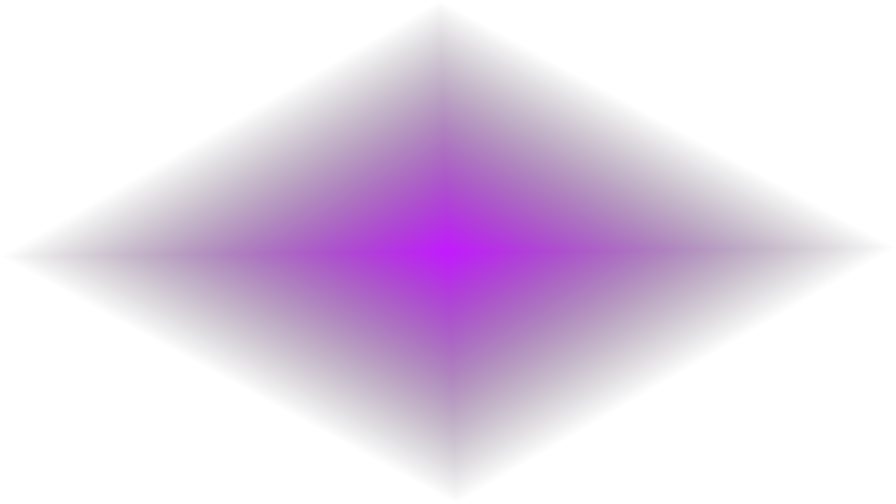
This background is drawn by a WebGL 2 fragment shader. Its source:

```glsl
#version 300 es
precision highp float;
// A violet diamond glow on white, its four tips reaching the canvas edges.
// Diamond distance in slightly turned canvas coordinates drives a straight-alpha
// fade from opaque violet to transparent black, which leaves a grey fringe.

uniform vec2 u_resolution;
out vec4 fragColor;

// 0 at the centre, 1 on the diamond's outline.
float diamondDistance(vec2 p) {
    return 2.0 * (abs(p.x) + abs(p.y));
}

vec2 turn(vec2 p, float angle) {
    float c = cos(angle), s = sin(angle);
    return vec2(c * p.x + s * p.y, c * p.y - s * p.x);
}

void main() {
    // Canvas coordinates around the centre, each side spanning -0.5 to 0.5.
    vec2 p = gl_FragCoord.xy / u_resolution - 0.5;
    float d = min(diamondDistance(turn(p, 0.018)), 1.0);

    // Colour and opacity fall off together, then blend over white.
    vec3 violet = vec3(0.765, 0.1, 1.0);
    vec3 glow = mix(violet, vec3(0.0), d);
    float opacity = 1.0 - d;
    fragColor = vec4(mix(vec3(1.0), glow, opacity), 1.0);
}
```
